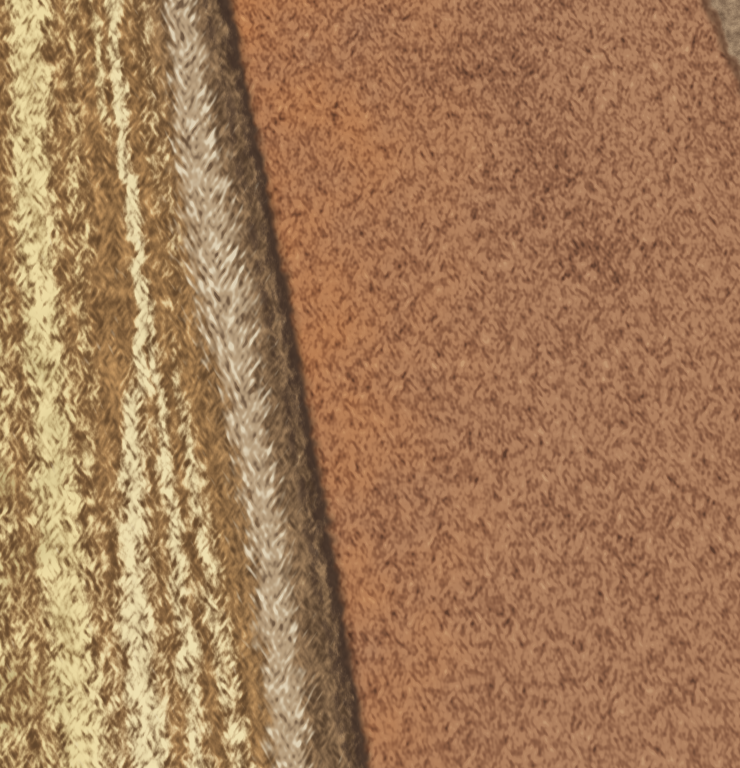
Give the GLSL for this texture, as a Shadertoy shader.

```glsl
vec2 hashGradient(vec2 cell) {
    vec3 q = fract(cell.xyx * vec3(0.1031, 0.103, 0.0973));
    q += dot(q, q.yzx + 33.33);
    return fract((q.xx + q.yz) * q.zy) * 2.0 - 1.0;
}

// Gradient noise, roughly -0.7 to 0.7
float gnoise(vec2 p) {
    vec2 i = floor(p), f = fract(p);
    vec2 u = f * f * f * (f * (f * 6.0 - 15.0) + 10.0);
    float a = dot(hashGradient(i), f);
    float b = dot(hashGradient(i + vec2(1, 0)), f - vec2(1, 0));
    float c = dot(hashGradient(i + vec2(0, 1)), f - vec2(0, 1));
    float d = dot(hashGradient(i + 1.0), f - 1.0);
    return 1.2 * mix(mix(a, b, u.x), mix(c, d, u.x), u.y);
}

float fbm(vec2 p) {
    float sum = 0.0, amp = 0.6;
    for (int i = 0; i < 4; i++) {
        sum += amp * gnoise(p);
        p = mat2(1.6, 1.2, -1.2, 1.6) * p + 7.3;
        amp *= 0.6;
    }
    return sum;
}

// Soft stripe around a centre line
float band(float x, float centre, float halfWidth) {
    float d = (x - centre) / halfWidth;
    return exp(-d * d * 0.8);
}

float blob(vec2 p, vec2 centre, float radius) {
    vec2 d = (p - centre) / radius;
    return exp(-dot(d, d));
}

// Thin strands, leaning left where side is 0 and right where it is 1
float strands(vec2 p, float slant, vec2 freq, float side) {
    vec2 lean = vec2(slant * p.y, 0.0);
    return mix(gnoise((p + lean) * freq), gnoise((p - lean + 5.0) * freq), side);
}

vec3 ripeCrop(vec2 p, float t) {
    vec2 q = p * mix(1.1, 0.95, t);
    float side = smoothstep(-0.2, 0.2, gnoise(q * 33.0 + 4.0));
    float clumps = gnoise(q * vec2(48, 40));
    float tufts = strands(q, 0.3, vec2(95, 62), side);
    float stalks = strands(q + 2.0, 0.4, vec2(165, 78), side);
    float grain = gnoise(q * vec2(225, 150));
    float patches = fbm(p * 8.0 + 3.0);
    float shade = blob(p, vec2(0.72, 0.78), 0.04) + blob(p, vec2(0.77, 0.67), 0.05)
                + 0.7 * blob(p, vec2(0.61, 0.9), 0.065);
    float v = 0.62 + 0.22 * clumps + 0.42 * (tufts + stalks) + 0.3 * grain
            + 0.13 * patches - 0.14 * shade;
    vec3 col = mix(vec3(0.37, 0.24, 0.17), vec3(0.56, 0.375, 0.26), smoothstep(0.05, 0.48, v));
    col = mix(col, vec3(0.71, 0.515, 0.365), smoothstep(0.38, 0.8, v));
    col = mix(col, vec3(0.82, 0.65, 0.47), 0.7 * smoothstep(0.8, 1.2, v));
    float warmth = smoothstep(0.75, 0.3, p.x) * (0.6 + patches);
    return col * mix(vec3(0.98, 0.99, 1.03), vec3(1.04, 0.96, 0.86), clamp(warmth, 0.0, 1.0));
}

// Straw rows widening towards the viewer
float strawCover(float x, float t) {
    float lower = smoothstep(0.35, 0.85, t);
    float mainRow = 0.146 + 0.038 * smoothstep(0.0, 0.4, t) - 0.012 * smoothstep(0.4, 0.7, t)
                  + 0.02 * smoothstep(0.75, 1.0, t);
    float c = 0.95 * band(x, 0.035 + 0.025 * t + 0.05 * t * t, 0.032 + 0.01 * lower);
    c = max(c, 0.9 * band(x, mainRow, 0.01 + 0.018 * lower));
    for (float i = 0.0; i < 2.0; i++) {
        float branch = band(x, 0.15 + (0.11 + 0.055 * i) * t, 0.008 + 0.012 * lower);
        c = max(c, (0.75 - 0.09 * i) * branch * smoothstep(0.25, 0.4 + 0.2 * i, t));
    }
    c = max(c, 0.7 * band(x, 0.123 + 0.07 * t, 0.008) * smoothstep(0.3, 0.1, t));
    c = max(c, 0.5 * band(x, 0.09 + 0.04 * t, 0.018));
    c = max(c, 0.42 * band(x, 0.18 + 0.12 * t, 0.02) * smoothstep(0.7, 0.2, t));
    c = max(c, 0.58 * smoothstep(0.06, 0.0, x) * smoothstep(0.2, 0.5, t));
    return max(c, 0.5 * lower * smoothstep(0.27 + 0.05 * t, 0.18, x));
}

vec3 stubble(vec2 p, float t, float edge) {
    float rough = fbm(p * vec2(58, 36));
    float side = smoothstep(-0.2, 0.2, gnoise(p * 40.0));
    float fine = strands(p, 0.45, vec2(175, 85), side);
    float rows = gnoise(vec2(p.x - 0.15 * t, p.y) * vec2(75, 9));
    float v = 0.5 + 0.5 * (rough + fine) + 0.25 * rows;
    vec3 soil = mix(vec3(0.36, 0.27, 0.19), vec3(0.73, 0.58, 0.42), smoothstep(0.0, 1.0, v));
    soil *= mix(vec3(1.06, 1.02, 0.9), vec3(0.89), smoothstep(0.15, 0.05, edge - p.x));

    float x = p.x + 0.012 * gnoise(p * 21.0) + 0.008 * gnoise(p * 47.0);
    float straw = smoothstep(0.28, 0.95, strawCover(x, t) + 0.65 * rough + 0.5 * fine);
    vec3 gold = mix(vec3(0.62, 0.5, 0.31), vec3(0.93, 0.86, 0.64), smoothstep(0.0, 0.75, v));
    gold = mix(gold, vec3(0.94, 0.89, 0.74), 0.45 * smoothstep(0.1, 0.17, x));
    float green = smoothstep(0.12, 0.0, x) * smoothstep(0.2, 0.6, t) * smoothstep(-0.2, 0.35, gnoise(p * 15.0));
    return mix(soil, mix(gold, vec3(0.6, 0.55, 0.35), 0.5 * green), straw);
}

// Pale cut swath with strands fanning from its spine
vec3 addSwath(vec3 col, vec2 p, float t) {
    float spine = 0.235 + 0.11 * t + 0.036 * smoothstep(0.15, 0.75, t);
    float width = 0.021 + 0.014 * band(t, 0.35, 0.12) + 0.004 * t;
    float x = p.x - spine + 0.012 * gnoise(p * 22.0) + 0.005 * gnoise(p * 60.0);
    float side = smoothstep(-0.015, 0.015, x + 0.03 * gnoise(p * 35.0));
    float fibre = strands(p, 0.5, vec2(150, 52), side);
    float v = 0.5 + 0.75 * fibre + 0.4 * gnoise(p * vec2(170, 110)) + 0.25 * gnoise(p * 45.0);
    vec3 pale = mix(vec3(0.42, 0.33, 0.25), vec3(0.73, 0.63, 0.5), smoothstep(0.0, 0.5, v));
    pale = mix(pale, vec3(0.91, 0.86, 0.75), smoothstep(0.45, 0.95, v));
    return mix(col, pale, 0.92 * smoothstep(0.2, 0.8, band(x, 0.0, width) + 0.6 * fibre));
}

void mainImage(out vec4 fragColor, in vec2 fragCoord) {
    vec2 p = fragCoord / iResolution.y;
    float t = 1.0 - p.y;
    float ragged = 0.006 * gnoise(p * 70.0) + 0.004 * gnoise(p * 28.0);
    float edge = 0.298 + 0.205 * t - 0.025 * t * t;
    float d = p.x - edge + ragged;
    vec3 col = addSwath(stubble(p, t, edge), p, t);

    // Shadow at the crop foot and a wheel mark
    float clods = fbm(p * vec2(65, 38));
    float mark = band(d, 0.008 * t - 0.03, 0.007) * smoothstep(-0.25, 0.3, clods);
    float shadow = smoothstep(-0.022, -0.004, d + 0.022 * clods);
    col = mix(col, vec3(0.25, 0.185, 0.15), max(0.85 * shadow, 0.65 * mark));

    vec3 crop = ripeCrop(p, t) * mix(0.76, 1.0, smoothstep(0.0, 0.014, d));
    col = mix(col, crop, smoothstep(-0.004, 0.006, d));

    // Track in the far corner
    float corner = p.x - 0.92 - 0.43 * t + ragged;
    float gravel = 0.5 + 0.8 * fbm(p * 75.0);
    vec3 track = mix(vec3(0.4, 0.31, 0.24), vec3(0.75, 0.64, 0.51), gravel);
    col = mix(col, vec3(0.33, 0.24, 0.18), 0.6 * band(corner, 0.0, 0.007));
    col = mix(col, track, smoothstep(0.0, 0.008, corner));
    fragColor = vec4(clamp(col, 0.0, 1.0), 1.0);
}
```
